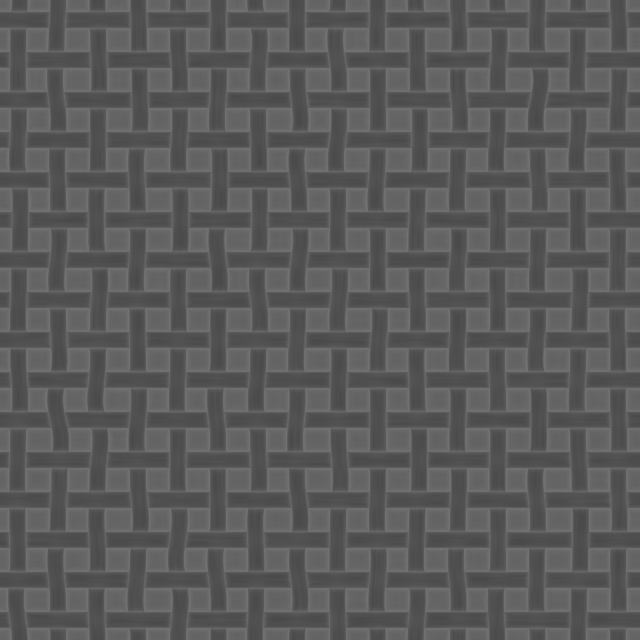
A WebGL 1 fragment shader for this texture:

```glsl
precision highp float;
// Plain weave of sixteen by sixteen grey bands with pale edges over a lighter ground.

uniform vec2 u_resolution;

const float COUNT = 16.0;         // bands across and down
const float HALF_WIDTH = 0.207;   // half a band, in cells
const float COLUMN_SHIFT = 0.05;  // columns sit a little left of the cell middle
const float SWAY = 0.075;         // sideways drift of the upright bands
const vec3 BAND = vec3(0.302);
const vec3 GROUND = vec3(0.388);

float hash(vec2 p) {
  vec3 q = fract(vec3(p.xyx) * 0.1031);
  q += dot(q, q.yzx + 33.33);
  return fract((q.x + q.y) * q.z);
}

// Value noise whose lattice wraps after the given period.
float wrapNoise(vec2 p, vec2 period) {
  vec2 i = floor(p);
  vec2 f = fract(p);
  f = f * f * (3.0 - 2.0 * f);
  vec2 a = mod(i, period);
  vec2 b = mod(i + 1.0, period);
  return mix(mix(hash(a), hash(vec2(b.x, a.y)), f.x),
             mix(hash(vec2(a.x, b.y)), hash(b), f.x), f.y);
}

// Sideways offset of one upright band at a height; strong bends are rare.
float swayAt(float column, float height) {
  float i = floor(height);
  float f = smoothstep(0.0, 1.0, height - i);
  float low = hash(vec2(column + 41.0, mod(i, COUNT))) * 2.0 - 1.0;
  float high = hash(vec2(column + 41.0, mod(i + 1.0, COUNT))) * 2.0 - 1.0;
  return SWAY * mix(low * abs(low), high * abs(high), f);
}

// Fine fibres: x runs along the band, y across it, both in cells.
float fibres(vec2 p) {
  float fine = wrapNoise(p * vec2(2.0, 20.0), COUNT * vec2(2.0, 20.0));
  float broad = wrapNoise(p * vec2(1.0, 8.0) + 7.0, COUNT * vec2(1.0, 8.0));
  return 0.6 * fine + 0.4 * broad - 0.5;
}

float glow(float edge, float width) {
  return exp(-abs(edge) / width);
}

float inside(float edge, float blur) {
  return 1.0 - smoothstep(-blur, blur, edge);
}

// Band tone: streaked, a little lighter where it crests or dips at a crossing.
vec3 bandTone(float streak, float along) {
  float crest = 1.0 - smoothstep(0.0, 0.4, abs(along));
  return BAND + 0.035 * streak + 0.012 * crest;
}

void main() {
  vec2 p = gl_FragCoord.xy / u_resolution * COUNT + vec2(COLUMN_SHIFT, 0.0);
  float blur = 0.7 * COUNT / min(u_resolution.x, u_resolution.y);
  vec2 cell = mod(floor(p), COUNT);
  vec2 q = fract(p) - 0.5;

  // Signed distances to the band edges, negative inside.
  float sway = swayAt(cell.x, p.y);
  float uprightEdge = abs(q.x - sway) - HALF_WIDTH;
  float levelEdge = abs(q.y) - HALF_WIDTH;

  float uprightStreak = fibres(vec2(p.y, p.x - sway));
  float levelStreak = fibres(p + vec2(0.0, 5.0));
  vec3 upright = bandTone(uprightStreak, q.y);
  vec3 level = bandTone(levelStreak, q.x);

  // Alternate which band lies on top.
  float levelOver = mod(cell.x + cell.y, 2.0);
  float upperEdge = mix(uprightEdge, levelEdge, levelOver);
  float lowerEdge = mix(levelEdge, uprightEdge, levelOver);
  vec3 upper = mix(upright, level, levelOver);
  vec3 lower = mix(level, upright, levelOver);

  // Pale rims on the bands, a softer halo on the ground.
  upper += 0.10 * glow(upperEdge, 0.032);
  lower += 0.10 * max(glow(lowerEdge, 0.032), glow(upperEdge, 0.05));
  float halo = max(glow(upperEdge, 0.055), glow(lowerEdge, 0.055));
  vec3 ground = GROUND + 0.075 * halo + 0.012 * (uprightStreak + levelStreak);

  vec3 color = mix(ground, lower, inside(lowerEdge, blur));
  color = mix(color, upper, inside(upperEdge, blur));
  gl_FragColor = vec4(color, 1.0);
}
```
